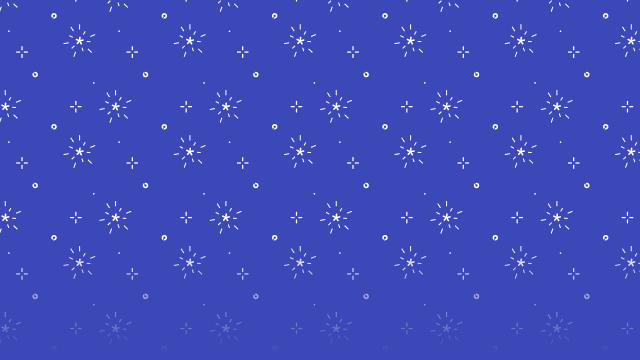
Give the GLSL for this pattern, as a Shadertoy shader.

```glsl
// Draws a half-drop repeat of white sparkles, crosses, rings and dots on indigo, fading out at the bottom.

const vec2 TILE = vec2(132.4, 133.1); // repeat size, with the canvas 432 units high

float hash(float n) {
    n = fract(n * 0.1031);
    n *= n + 33.33;
    return fract(n * (n + n));
}

// Offset from the nearest repeat of a motif centred at c
vec2 repeatAt(vec2 p, vec2 c) {
    return mod(p - c + 0.5 * TILE, TILE) - 0.5 * TILE;
}

vec2 clockDir(float angle) {
    return vec2(sin(angle), -cos(angle));
}

float segment(vec2 p, vec2 a, vec2 b, float radius) {
    vec2 pa = p - a, ba = b - a;
    return length(pa - ba * clamp(dot(pa, ba) / dot(ba, ba), 0.0, 1.0)) - radius;
}

// Five-armed star inside a burst of alternating long and short rays
float sparkle(vec2 p) {
    float d = 1e3;
    for (int i = 0; i < 5; i++) {
        vec2 dir = clockDir(6.28319 * float(i) / 5.0 + 0.1);
        d = min(d, segment(p, vec2(0.0), dir * 4.0, 0.95));
    }
    for (int i = 0; i < 11; i++) {
        float k = float(i);
        float jitter = i == 0 ? 0.0 : hash(k + 3.0) - 0.5;
        vec2 dir = clockDir(6.28319 * k / 11.0 + 0.14 * jitter);
        bool isLong = i % 2 == 0;
        float inner = (isLong ? 14.2 : 9.6) + jitter;
        float outer = inner + (isLong ? 5.0 : 3.2);
        d = min(d, segment(p, dir * inner, dir * outer, 0.6));
    }
    return d;
}

// Four separate strokes around an open centre
float cross4(vec2 p) {
    p = abs(p);
    vec2 q = p.x > p.y ? p : p.yx;
    return segment(q, vec2(2.9, 0.0), vec2(6.2, 0.0), 0.75);
}

// Small ring with a slit towards the given direction
float slitRing(vec2 p, vec2 dir) {
    float ring = abs(length(p) - 2.3) - 0.95;
    return max(ring, -segment(p, vec2(0.0), dir * 4.0, 0.5));
}

void mainImage(out vec4 fragColor, in vec2 fragCoord) {
    float unit = 432.0 / iResolution.y;
    vec2 p = vec2(fragCoord.x, iResolution.y - fragCoord.y) * unit;

    // Two of each motif per tile
    float d = sparkle(repeatAt(p, vec2(95.5, 49.0)));
    d = min(d, sparkle(repeatAt(p, vec2(6.3, 128.0))));
    d = min(d, cross4(repeatAt(p, vec2(26.4, 62.5))));
    d = min(d, cross4(repeatAt(p, vec2(91.0, 128.0))));
    d = min(d, slitRing(repeatAt(p, vec2(64.8, 19.0)), clockDir(-2.6)));
    d = min(d, slitRing(repeatAt(p, vec2(42.2, 89.5)), clockDir(-0.6)));
    d = min(d, length(repeatAt(p, vec2(10.6, 37.5))) - 0.9);
    d = min(d, length(repeatAt(p, vec2(112.5, 99.5))) - 0.9);

    // Smooth edges and fade towards the bottom
    float ink = clamp(0.5 - d / unit, 0.0, 1.0);
    ink *= 1.0 - clamp((p.y - 290.0) / 135.0, 0.0, 1.0);

    fragColor = vec4(mix(vec3(0.238, 0.282, 0.722), vec3(1.0), ink), 1.0);
}
```
